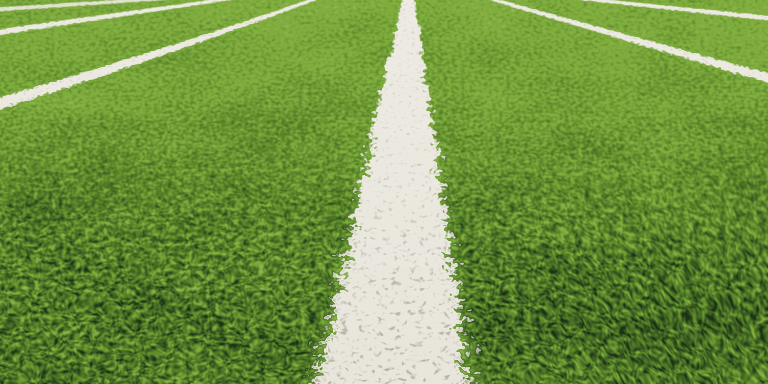
This texture is drawn by a WebGL 1 fragment shader. Its source:

```glsl
precision highp float;
// Turf field in perspective with white painted lines running to the horizon.

uniform vec2 u_resolution;

// Turf tones from deep shade to dry blade tips
const vec3 DEEP  = vec3(0.11, 0.20, 0.08);
const vec3 SHADE = vec3(0.23, 0.37, 0.13);
const vec3 BLADE = vec3(0.35, 0.52, 0.16);
const vec3 SUNLIT = vec3(0.50, 0.68, 0.24);
const vec3 TIP   = vec3(0.66, 0.74, 0.48);
const vec3 PAINT = vec3(0.93, 0.92, 0.89);
const vec3 PAINT_SHADE = vec3(0.70, 0.69, 0.62);

const float TONE_FAR = 0.98;
const float TONE_NEAR = 0.54;
const float CONTRAST_FAR = 0.30;
const float CONTRAST_NEAR = 0.78;
const vec2 FAR_GRAIN = vec2(85.0, 125.0);
const vec2 NEAR_GRAIN = vec2(46.0, 78.0);
const vec2 FINE_GRAIN = vec2(105.0, 120.0);
const float FRAY = 0.050;

vec2 gradient(vec2 cell) {
  vec3 h = fract(cell.xyx * vec3(0.1031, 0.1030, 0.0973));
  h += dot(h, h.yzx + 33.33);
  float a = 6.2832 * fract((h.x + h.y) * h.z);
  return vec2(cos(a), sin(a));
}

float noise(vec2 p) {
  vec2 i = floor(p), f = fract(p);
  vec2 w = f * f * f * (f * (f * 6.0 - 15.0) + 10.0);
  vec2 e = vec2(1.0, 0.0);
  float a = dot(gradient(i), f);
  float b = dot(gradient(i + e.xy), f - e.xy);
  float c = dot(gradient(i + e.yx), f - e.yx);
  float d = dot(gradient(i + e.xx), f - e.xx);
  return mix(mix(a, b, w.x), mix(c, d, w.x), w.y);
}

// Soft round patch, 1 at its centre
float patchAt(vec2 p, vec2 centre, vec2 radius) {
  vec2 k = (p - centre) / radius;
  return exp(-dot(k, k));
}

vec3 turfColor(float tone) {
  vec3 c = mix(DEEP, SHADE, clamp(tone / 0.33, 0.0, 1.0));
  c = mix(c, BLADE, clamp((tone - 0.33) / 0.33, 0.0, 1.0));
  c = mix(c, SUNLIT, clamp((tone - 0.66) / 0.34, 0.0, 1.0));
  return mix(c, TIP, clamp((tone - 1.08) / 0.35, 0.0, 1.0));
}

// Coverage of a side line; offset is the vertical distance from its middle
float sideLine(float offset, float depth, float rough, float soft) {
  float halfWidth = 0.0042 + 0.040 * depth;
  float edge = abs(offset) + rough * (0.003 + 0.022 * depth) - halfWidth;
  return 1.0 - smoothstep(-soft, soft, edge);
}

void main() {
  float unit = min(u_resolution.y, 0.5 * u_resolution.x);
  vec2 p = gl_FragCoord.xy / u_resolution * vec2(2.0, 1.0);
  float depth = 1.0 - p.y;   // 0 at the top, 1 nearest the viewer
  float soft = 0.7 / unit + 0.001;

  // Blade grain, coarser and bent towards the viewer
  vec2 bend = vec2(noise(p * 22.0), noise(p * 22.0 + 71.3));
  vec2 q = p + 0.016 * depth * bend;
  q.y += 0.30 * (p.x - 1.0) * smoothstep(1.1, 2.0, p.x) * depth;
  float fine = noise(q * FINE_GRAIN + 19.7);
  float farGrain = noise(p * FAR_GRAIN) + 0.5 * fine;
  float nearGrain = noise(q * NEAR_GRAIN + 5.1) + 0.75 * fine;
  float nearness = smoothstep(0.08, 0.75, depth);
  float grain = mix(farGrain, nearGrain, nearness);

  // Broad light and wear across the field
  float tone = mix(TONE_FAR, TONE_NEAR, smoothstep(0.0, 0.85, depth));
  tone += grain * mix(CONTRAST_FAR, CONTRAST_NEAR, nearness);
  tone += 0.16 * noise(p * vec2(3.0, 7.0) + 2.4) + 0.12 * noise(p * vec2(9.0, 17.0));
  tone -= 0.20 * patchAt(p, vec2(0.10, 0.48), vec2(0.12, 0.07));
  tone += 0.14 * patchAt(p, vec2(1.45, 0.44), vec2(0.11, 0.07));
  tone -= 0.10 * patchAt(p, vec2(1.65, 0.18), vec2(0.40, 0.16));
  vec3 color = turfColor(tone);

  // Side lines: left set, then right set
  float rough = farGrain;
  float lines = sideLine(depth - (0.268 - 0.30 * p.x - 0.037 * p.x * p.x), depth, rough, soft);
  lines = max(lines, sideLine(depth - (0.083 - 0.145 * p.x), depth, rough, soft));
  lines = max(lines, 0.9 * sideLine(depth - (0.024 - 0.066 * p.x), depth, rough, soft));
  lines = max(lines, sideLine(depth - 0.285 * (p.x - 1.289), depth, rough, soft));
  lines = max(lines, sideLine(depth - 0.104 * (p.x - 1.55), depth, rough, soft));

  // Centre line, widening and fraying towards the viewer
  float middle = 1.064 - 0.041 * depth;
  float halfWidth = 0.015 + 0.187 * depth;
  float frayed = (nearGrain + 0.6 * noise(p * vec2(17.0, 26.0))) * FRAY * (0.12 + depth);
  float edge = abs(p.x - middle) + frayed - halfWidth;
  float edgeSoft = soft + 0.007 * depth;
  lines = max(lines, 1.0 - smoothstep(-edgeSoft, edgeSoft, edge));

  // Paint dulled by blades poking through
  float dull = smoothstep(0.10, 0.75, -grain) * (0.25 + 0.65 * depth) + 0.10 * depth;
  vec3 paint = mix(PAINT, PAINT_SHADE, clamp(dull, 0.0, 1.0));
  gl_FragColor = vec4(mix(color, paint, lines), 1.0);
}
```
